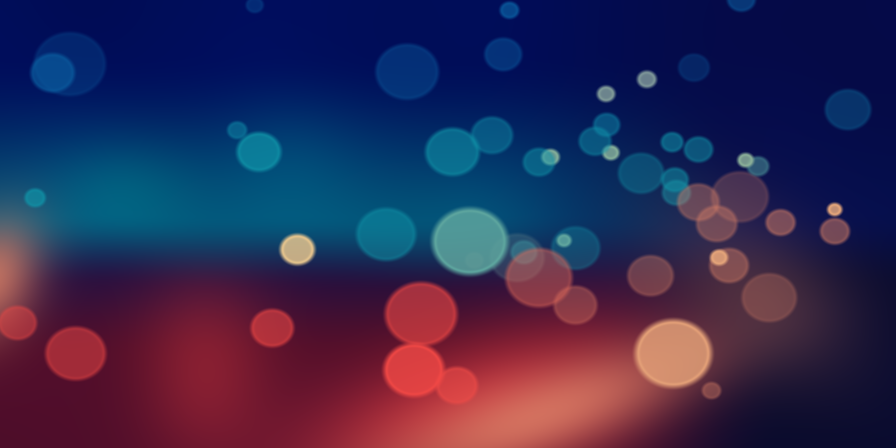
Give the GLSL for this background, as a Shadertoy shader.

```glsl
const vec3 NAVY = vec3(0.00, 0.05, 0.35);
const vec3 TEAL = vec3(0.01, 0.34, 0.48);
const vec3 NIGHT = vec3(0.02, 0.04, 0.28);
const vec3 SHADOW = vec3(0.03, 0.04, 0.18);
const vec3 DUSK = vec3(0.12, 0.06, 0.25);
const vec3 PLUM = vec3(0.30, 0.05, 0.16);
const vec3 RED = vec3(0.80, 0.20, 0.24);
const vec3 PEACH = vec3(0.85, 0.50, 0.40);
const vec3 CREAM = vec3(0.94, 0.78, 0.55);
const vec3 COOL_LIGHT = vec3(0.06, 0.58, 0.66);
const vec3 BLUE_LIGHT = vec3(0.04, 0.38, 0.64);
const vec3 RED_LIGHT = vec3(0.94, 0.28, 0.27);

const float HORIZON = 0.43;
const float DISC_SQUASH = 1.13;
const float EDGE_BLUR = 0.003;
const float RIM_WIDTH = 0.0035;
const int STRAY_COUNT = 14;
const int CLUSTER_COUNT = 30;
const vec2 CLUSTER_CENTER = vec2(1.51, 0.57);
const vec2 CLUSTER_SPREAD = vec2(0.42, 0.50);

// Large lights: center, radius, strength (above 1 turns towards cream)
const vec4 LIGHTS[12] = vec4[12](
    vec4(1.049, 0.461, 0.085, 1.35), vec4(0.940, 0.299, 0.081, 0.72),
    vec4(0.924, 0.174, 0.068, 0.98), vec4(1.503, 0.211, 0.086, 1.45),
    vec4(1.010, 0.661, 0.061, 0.70), vec4(0.909, 0.840, 0.071, 0.48),
    vec4(0.862, 0.477, 0.067, 0.60), vec4(1.203, 0.380, 0.075, 0.55),
    vec4(0.169, 0.211, 0.068, 0.60), vec4(0.156, 0.857, 0.081, 0.35),
    vec4(0.664, 0.443, 0.039, 1.95), vec4(0.578, 0.661, 0.050, 0.85));

vec2 hash2(vec2 p) {
    vec3 q = fract(p.xyx * vec3(0.1031, 0.1030, 0.0973));
    q += dot(q, q.yzx + 33.33);
    return fract((q.xx + q.yz) * q.zy);
}

float gradientDot(vec2 cell, vec2 offset) {
    return dot(hash2(cell + 17.0) * 2.0 - 1.0, offset);
}

float gradientNoise(vec2 p) {
    vec2 i = floor(p), f = fract(p);
    vec2 u = f * f * f * (f * (f * 6.0 - 15.0) + 10.0);
    vec2 e = vec2(1.0, 0.0);
    return mix(mix(gradientDot(i, f), gradientDot(i + e, f - e), u.x),
               mix(gradientDot(i + e.yx, f - e.yx), gradientDot(i + 1.0, f - 1.0), u.x), u.y);
}

// Soft elliptical glow, sheared by slope
float glow(vec2 p, vec2 center, vec2 radii, float slope) {
    vec2 q = p - center;
    q.y -= slope * q.x;
    q /= radii;
    return exp(-dot(q, q));
}

vec3 background(vec2 p) {
    float wobble = gradientNoise(p * vec2(2.5, 3.0));

    // Upper half: navy to teal, darker on the right
    vec3 sky = mix(TEAL, NAVY, smoothstep(0.46, 0.88, p.y));
    sky = mix(sky, vec3(0.0, 0.48, 0.55), 0.45 * glow(p, vec2(0.28, 0.57), vec2(0.16, 0.11), 0.0));
    sky = mix(sky, vec3(0.0, 0.42, 0.54), 0.35 * glow(p, vec2(0.65, 0.60), vec2(0.16, 0.16), 0.0));
    sky = mix(sky, NIGHT, 0.95 * smoothstep(1.0, 1.7, p.x + 0.15 * wobble));

    // Lower half: dusk over plum with red and peach glows
    vec3 ground = mix(PLUM, DUSK, smoothstep(0.20, 0.44, p.y));
    ground = mix(ground, SHADOW, smoothstep(1.25, 1.75, p.x));
    ground = mix(ground, RED, 0.50 * glow(p, vec2(0.46, 0.18), vec2(0.15, 0.20), 0.0));
    ground = mix(ground, RED, 0.90 * glow(p, vec2(1.05, 0.08), vec2(0.38, 0.16), 0.25));
    ground = mix(ground, PEACH, 0.80 * glow(p, vec2(1.20, 0.07), vec2(0.36, 0.10), 0.33));

    float line = HORIZON + 0.03 * wobble;
    vec3 color = mix(ground, sky, smoothstep(line - 0.08, line + 0.09, p.y));
    color = mix(color, PEACH, 0.85 * glow(p, vec2(-0.02, 0.38), vec2(0.11, 0.13), 0.3));
    color = mix(color, PEACH, 0.28 * glow(p, vec2(1.68, 0.36), vec2(0.22, 0.18), -0.4));
    return color * (1.0 + 0.12 * wobble);
}

// Light hue follows its place: blue, teal, red or peach
vec3 lightColor(vec2 c) {
    float border = 0.42 + 0.20 * smoothstep(1.3, 1.65, c.x);
    vec3 cool = mix(COOL_LIGHT, BLUE_LIGHT, smoothstep(0.65, 0.85, c.y));
    vec3 warm = mix(RED_LIGHT, PEACH, smoothstep(0.95, 1.4, c.x));
    return mix(warm, cool, smoothstep(border - 0.03, border + 0.03, c.y));
}

// Translucent disc with a thin brighter rim; stronger lights are softer
vec3 addLight(vec3 color, vec2 p, vec4 light) {
    float d = length((p - light.xy) * vec2(1.0, DISC_SQUASH)) - light.z;
    float blur = EDGE_BLUR + 0.05 * light.z * min(light.w, 1.0) + 0.5 / iResolution.y;
    float body = smoothstep(blur, -blur, d);
    float rim = exp(-pow((d + blur) / RIM_WIDTH, 2.0));
    vec3 tint = mix(lightColor(light.xy), CREAM, clamp(light.w - 1.0, 0.0, 1.0));
    return mix(color, tint, min(light.w, 1.0) * body * (0.84 + 0.14 * rim));
}

void mainImage(out vec4 fragColor, in vec2 fragCoord) {
    vec2 p = fragCoord / iResolution.y;
    float aspect = iResolution.x / iResolution.y;
    vec3 color = background(p);

    // Evenly spread strays
    for (int i = 1; i <= STRAY_COUNT; i++) {
        vec2 h = hash2(vec2(float(i), 5.0));
        vec2 c = fract(float(i) * vec2(0.7549, 0.5698)) * vec2(aspect, 1.0);
        color = addLight(color, p, vec4(c, mix(0.018, 0.05, h.x), mix(0.35, 0.8, h.y)));
    }
    // Dense group on the right, sharper and brighter as the lights shrink
    for (int i = 0; i < CLUSTER_COUNT; i++) {
        vec2 a = hash2(vec2(float(i), 21.0)), b = hash2(vec2(float(i), 47.0));
        vec2 c = CLUSTER_CENTER + (a + b - 1.0) * CLUSTER_SPREAD;
        float size = hash2(vec2(float(i), 83.0)).x;
        float strength = mix(0.75, 0.30, size) + 0.8 * step(size, 0.15);
        color = addLight(color, p, vec4(c, mix(0.016, 0.068, size), strength));
    }
    for (int i = 0; i < LIGHTS.length(); i++) color = addLight(color, p, LIGHTS[i]);

    fragColor = vec4(color, 1.0);
}
```
